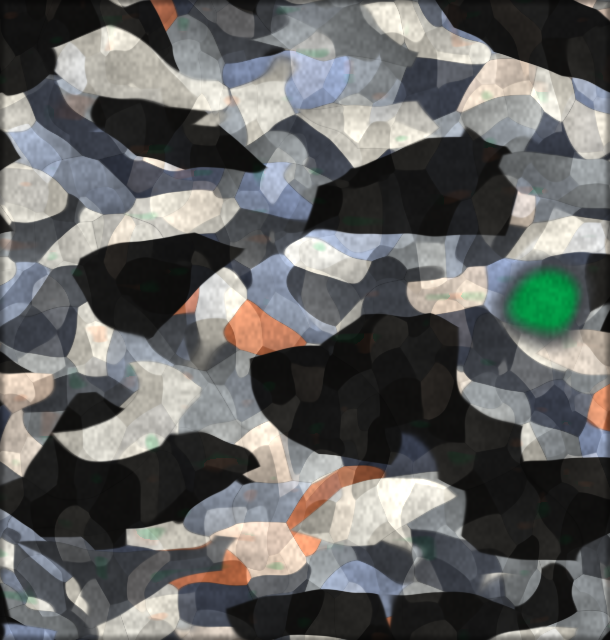
Reproduce this pattern procedurally as a WebGL 1 fragment shader.

```glsl
precision highp float;
// Painterly mosaic of curved shards: dark stones, pale swooshes, rust accents and one green glow.
uniform vec2 u_resolution;

// Palette
const vec3 INK = vec3(0.06, 0.058, 0.055);
const vec3 SLATE = vec3(0.25, 0.26, 0.275);
const vec3 NAVY = vec3(0.23, 0.26, 0.34);
const vec3 MIST = vec3(0.59, 0.61, 0.62);
const vec3 PERIWINKLE = vec3(0.60, 0.67, 0.82);
const vec3 CREAM = vec3(0.93, 0.91, 0.855);
const vec3 PEACH = vec3(0.93, 0.82, 0.73);
const vec3 RUST = vec3(0.88, 0.49, 0.31);
const vec3 GREEN = vec3(0.01, 0.57, 0.26);

// Sizes in canvas heights
const vec2 STONE_SIZE = vec2(0.18, 0.15);
const vec2 SHARD_SIZE = vec2(0.092, 0.083);
const vec2 SWOOSH_SIZE = vec2(0.16, 0.085);
const vec2 FACET_SIZE = vec2(0.052, 0.072);
const float EDGE_SOFTNESS = 0.0011;
const vec2 GLOW_CENTER = vec2(0.85, 0.525);
const float GLOW_RADIUS = 0.055;

// Upper limits of ink, slate, mist and cream; the rest takes a spare colour
const vec4 STONE_CUTS = vec4(0.295, 0.295, 0.295, 0.33);
const vec4 SHARD_CUTS = vec4(0.04, 0.37, 0.67, 0.945);
const vec4 SWOOSH_CUTS = vec4(0.0, 0.02, 0.05, 0.13);
const vec4 FACET_CUTS = vec4(0.25, 0.50, 0.72, 1.0);

// Largest turn of a cell, in radians either way
const float STONE_TILT = 1.0;
const float SHARD_TILT = 1.4;
const float BEND = 1.3;
const float STONE_SWELL = 0.05;
const float FACET_DARK = 0.09;
const float FACET_LIGHT = 0.26;
const float SHADING = 0.65;
const float OUTLINE = 0.4;
const float GRAIN = 0.15;

vec2 hash2(vec2 p) {
  vec3 a = fract(p.xyx * vec3(0.1031, 0.1030, 0.0973));
  a += dot(a, a.yzx + 33.33);
  return fract((a.xx + a.yz) * a.zy);
}

vec2 noise2(vec2 p) {
  vec2 i = floor(p), f = fract(p);
  f = f * f * (3.0 - 2.0 * f);
  return mix(mix(hash2(i), hash2(i + vec2(1.0, 0.0)), f.x),
             mix(hash2(i + vec2(0.0, 1.0)), hash2(i + 1.0), f.x), f.y);
}

// Premultiplied paint of a cell: t picks the family, v its hue
vec4 paint(float t, float v, vec4 cuts, vec4 spare) {
  if (t < cuts.x) return vec4(INK, 1.0);
  if (t < cuts.y) return vec4(mix(SLATE, NAVY, v * v), 1.0);
  if (t < cuts.z) return vec4(mix(MIST, PERIWINKLE, smoothstep(0.65, 1.0, v)), 1.0);
  if (t < cuts.w) return vec4(mix(CREAM, PEACH, smoothstep(0.7, 1.0, v)), 1.0);
  return spare;
}

// Cells with their own tilt, stretch and bend, blended softly at the borders
vec4 shards(vec2 p, vec2 size, float turn, float seed, vec4 cuts, vec4 spare) {
  vec2 g = p / size + seed, base = floor(g);
  float sharpness = size.y / EDGE_SOFTNESS;
  vec4 sum = vec4(0.0);
  float total = 0.0, nearest = 9.0;
  for (int j = -2; j <= 2; j++) {
    for (int i = -2; i <= 2; i++) {
      vec2 id = base + vec2(float(i), float(j));
      vec2 place = hash2(id + seed), form = hash2(id + seed + 57.0);
      vec2 hue = hash2(id + seed + 113.0);
      // Evenly spread picks keep the colour shares steady
      float pick = fract(dot(id, vec2(0.7549, 0.5698)) + 0.25 * hue.x);

      vec2 q = g - id - 0.5 - 0.95 * (place - 0.5);
      float tilt = turn * (2.0 * form.x - 0.94);
      float c = cos(tilt), s = sin(tilt);
      q = vec2(c * q.x + s * q.y, c * q.y - s * q.x);
      q.y += BEND * (form.y - 0.35) * q.x * q.x;
      float stretch = mix(0.95, 1.7, hash2(id + seed + 201.0).x);
      float d = length(q * vec2(1.0 / stretch, stretch));
      d -= STONE_SWELL * step(pick, cuts.x);

      vec4 col = paint(pick, hue.y, cuts, spare);
      col.rgb *= 1.0 + SHADING * dot(q, hue - 0.5);
      // Weights are kept relative to the nearest cell so far
      float m = min(nearest, d);
      float keep = exp(sharpness * (m - nearest)), w = exp(sharpness * (m - d));
      sum = sum * keep + w * col;
      total = total * keep + w;
      nearest = m;
    }
  }
  sum /= total;
  sum.rgb *= 1.0 - OUTLINE * (1.0 - 1.0 / total);
  return sum;
}

void main() {
  vec2 uv = gl_FragCoord.xy / u_resolution;
  vec2 p = gl_FragCoord.xy / u_resolution.y;
  vec2 q = p + 0.05 * (noise2(p * 5.0) - 0.5) + 0.010 * (noise2(p * 22.0) - 0.5);

  // Stones over small shards, pale swooshes on top, then facets across all
  vec4 stones = shards(q, STONE_SIZE, STONE_TILT, 11.0, STONE_CUTS, vec4(0.0));
  vec4 swoosh = shards(q, SWOOSH_SIZE, STONE_TILT, 23.0, SWOOSH_CUTS, vec4(0.0));
  vec4 facets = shards(q, FACET_SIZE, SHARD_TILT, 71.0, FACET_CUTS, vec4(CREAM, 1.0));
  vec3 col = shards(q, SHARD_SIZE, SHARD_TILT, 37.0, SHARD_CUTS, vec4(RUST, 1.0)).rgb;
  col = col * (1.0 - stones.a) + stones.rgb;
  col = col * (1.0 - swoosh.a) + swoosh.rgb;
  col = mix(col, facets.rgb, mix(FACET_DARK, FACET_LIGHT, smoothstep(0.1, 0.4, col.g)));

  // Stray touches of green and rust
  vec2 stray = noise2(q * vec2(24.0, 42.0) + 5.0);
  vec3 accent = mix(RUST, GREEN, step(0.5, stray.y));
  col = mix(col, accent * (0.3 + col), 0.2 * smoothstep(0.8, 0.95, stray.x));

  // Green glow in a slate hollow
  float r = length(p - GLOW_CENTER + 0.02 * (noise2(p * 14.0) - 0.5)) / GLOW_RADIUS;
  col = mix(col, SLATE, 0.85 * smoothstep(1.6, 1.0, r));
  col = mix(col, GREEN * (1.1 - 0.2 * r), smoothstep(1.15, 0.65, r));

  // Brushed grain and dim rim
  float brush = noise2(p * vec2(35.0, 70.0)).x + noise2(p * vec2(200.0, 150.0)).y - 1.0;
  col *= 1.0 + GRAIN * brush;
  vec2 rim = min(uv, 1.0 - uv);
  col *= mix(0.6, 1.0, smoothstep(0.0, 0.012, min(rim.x, rim.y)));
  gl_FragColor = vec4(col, 1.0);
}
```
